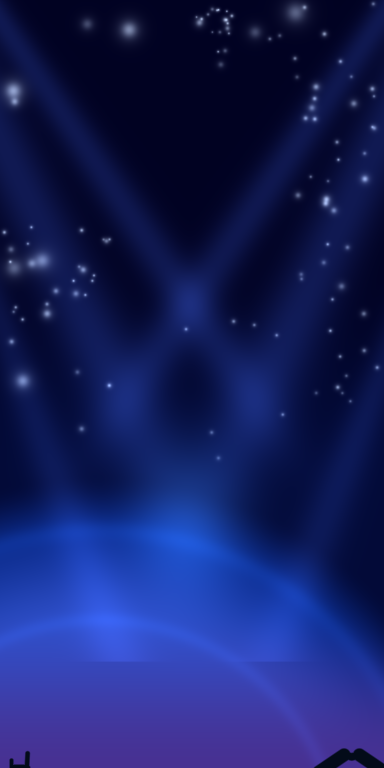
Reproduce this background procedurally as a Shadertoy shader.

```glsl
// Night stage backdrop: crossing spotlight beams over a glowing blue dome,
// with hashed star groups and small dark hand shapes along the lower edge.
// Built from radial gradients, Gaussian beams and segment distances.

const vec3 SKY_TOP = vec3(0.004, 0.008, 0.135);
const vec3 SKY_LOW = vec3(0.010, 0.040, 0.220);
const vec3 DOME_RIM = vec3(0.045, 0.170, 0.550);
const vec3 DOME_CORE = vec3(0.185, 0.310, 0.790);
const vec3 FLOOR_PURPLE = vec3(0.280, 0.190, 0.570);
const vec3 BEAM_COLOR = vec3(0.090, 0.140, 0.290);
const vec3 HAZE_COLOR = vec3(0.070, 0.160, 0.270);
const vec3 STAR_COLOR = vec3(0.680, 0.740, 0.760);
const vec3 SILHOUETTE = vec3(0.010, 0.045, 0.100);

const vec2 DOME_CENTER = vec2(0.26, -0.245);
const float RIM_RADIUS = 0.865;
const float CORE_RADIUS = 0.63;
const float BEAM_FLOOR = 0.277;

// Arithmetic hash returning two values in 0..1
vec2 hash2(float n) {
    vec3 q = fract(vec3(n) * vec3(0.1031, 0.1030, 0.0973));
    q += dot(q, q.yzx + 33.33);
    return fract((q.xx + q.yz) * q.zy);
}

float gauss(float d, float width) {
    return exp(-d * d / (width * width));
}

float segmentDistance(vec2 p, vec2 a, vec2 b) {
    vec2 pa = p - a, ba = b - a;
    return length(pa - ba * clamp(dot(pa, ba) / dot(ba, ba), 0.0, 1.0));
}

// Soft light shaft that widens and fades from a to b
float beam(vec2 p, vec2 a, vec2 b, float startWidth, float endWidth) {
    vec2 axis = b - a;
    float along = dot(p - a, axis) / dot(axis, axis);
    float across = dot(p - a, vec2(-axis.y, axis.x)) / length(axis);
    float width = mix(startWidth, endWidth, clamp(along, 0.0, 1.0));
    return gauss(across, width) * (1.0 - smoothstep(0.65, 1.05, along));
}

// Random stars inside a box given by its center and half size
float starGroup(vec2 p, vec2 center, vec2 halfSize, int count, float size, float seed) {
    float light = 0.0;
    for (int i = 0; i < count; i++) {
        float id = seed + float(i) * 7.0;
        vec2 place = center + halfSize * (2.0 * hash2(id) - 1.0);
        vec2 look = hash2(id + 413.0);
        float radius = size * mix(0.6, 1.4, look.x * look.x);
        float d = length(p - place);
        light += mix(0.35, 0.8, look.y) * (0.7 * gauss(d, radius) + 0.3 * gauss(d, radius * 2.0));
    }
    return light;
}

float allStars(vec2 p) {
    float light = starGroup(p, vec2(0.88, 1.36), vec2(0.11, 0.44), 32, 0.0055, 11.0);
    light += starGroup(p, vec2(0.15, 1.26), vec2(0.15, 0.16), 22, 0.005, 307.0);
    light += starGroup(p, vec2(0.56, 1.92), vec2(0.05, 0.06), 15, 0.004, 521.0);
    light += starGroup(p, vec2(0.75, 1.85), vec2(0.24, 0.14), 14, 0.006, 733.0);
    light += starGroup(p, vec2(0.50, 1.00), vec2(0.45, 0.20), 14, 0.006, 947.0);
    light += starGroup(p, vec2(0.09, 1.42), vec2(0.08, 0.56), 7, 0.014, 1151.0);
    return light + starGroup(p, vec2(0.50, 1.94), vec2(0.35, 0.06), 4, 0.016, 1361.0);
}

// Distance to the raised hands at both lower corners
float handsDistance(vec2 p) {
    vec2 q = vec2(abs(p.x - 0.916), p.y);
    float arch = segmentDistance(q, vec2(0.020, 0.034), vec2(0.085, -0.010)) - 0.017;
    arch = min(arch, segmentDistance(q, vec2(0.0, 0.029), vec2(0.020, 0.034)) - 0.010);
    float fist = segmentDistance(p, vec2(0.034, 0.0), vec2(0.070, 0.0)) - 0.009;
    fist = min(fist, segmentDistance(p, vec2(0.030, 0.0), vec2(0.030, 0.020)) - 0.005);
    fist = min(fist, segmentDistance(p, vec2(0.070, 0.0), vec2(0.072, 0.038)) - 0.006);
    return min(arch, fist);
}

void mainImage(out vec4 fragColor, in vec2 fragCoord) {
    vec2 p = fragCoord / iResolution.x;
    float pixel = 1.0 / iResolution.x;

    // Sky and dome
    float d = length(p - DOME_CENTER);
    float dome = 1.0 - smoothstep(RIM_RADIUS - 0.03, 1.01, d);
    float core = 1.0 - smoothstep(CORE_RADIUS - 0.04, RIM_RADIUS + 0.03, d);
    vec3 color = mix(SKY_LOW, SKY_TOP, smoothstep(0.75, 1.35, p.y));
    color = mix(color, DOME_RIM, dome);
    color = mix(color, DOME_CORE, core);
    color = mix(color, FLOOR_PURPLE, dome * (1.0 - smoothstep(-0.02, 0.42, p.y)));
    color += vec3(0.01, 0.03, 0.06) * (gauss(d - RIM_RADIUS, 0.025) + gauss(d - CORE_RADIUS, 0.02));

    // Mirrored pairs of beams, cut off at the floor
    float light = 0.0;
    for (int side = 0; side < 2; side++) {
        vec2 q = vec2(side == 0 ? p.x : 0.99 - p.x, p.y);
        light += 0.60 * beam(q, vec2(0.0, 1.95), vec2(0.82, 0.72), 0.040, 0.075);
        light += 0.65 * beam(q, vec2(-0.02, 1.68), vec2(0.50, 0.58), 0.075, 0.100);
    }
    float lowBeams = beam(p, vec2(0.0, 1.17), vec2(0.42, -0.02), 0.045, 0.085);
    lowBeams += beam(p, vec2(1.0, 1.04), vec2(0.62, 0.07), 0.045, 0.085);
    light += 0.42 * lowBeams;
    light *= smoothstep(BEAM_FLOOR - pixel, BEAM_FLOOR + pixel, p.y);
    color += BEAM_COLOR * light;

    // Haze where the beams meet the dome
    color += HAZE_COLOR * gauss(length((p - vec2(0.49, 0.64)) * vec2(1.0, 0.8)), 0.14);

    color += STAR_COLOR * allStars(p);
    color = mix(color, SILHOUETTE, 1.0 - smoothstep(-pixel, pixel, handsDistance(p)));
    fragColor = vec4(clamp(color, 0.0, 1.0), 1.0);
}
```
